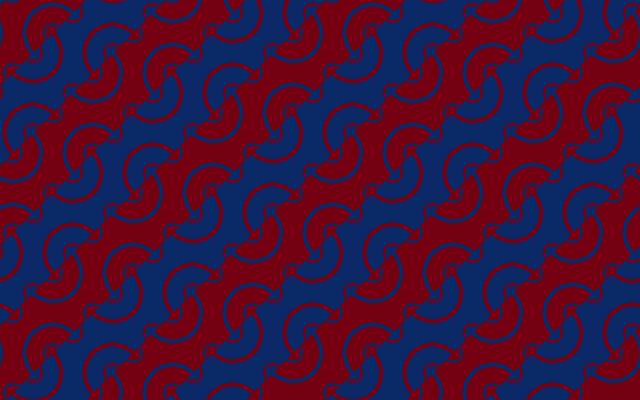
Give the GLSL for this pattern, as a Shadertoy shader.

```glsl
// Diagonal bands in two alternating colours, with half rings standing on each border.
// Space is turned 45 degrees so bands are 2 units wide; one large half ring repeats
// every 4 units and a small one every 2, each band shifted one unit from the last.

// Offset to the nearest multiple of period
float wrap(float x, float period) {
    return x - period * round(x / period);
}

// Signed distance to the large and small rings centred on a border
float ringDistance(float along, float height) {
    float large = abs(length(vec2(wrap(along, 4.0), height)) - 1.0) - 0.069;
    float small = abs(length(vec2(wrap(along, 2.0), height)) - 0.315) - 0.042;
    return min(large, small);
}

// Amount of blue inside one band: even bands are blue with red rings, odd the reverse
float bandBlue(vec2 p, float band, float pixel) {
    float along = p.x - band + 0.5;
    float height = p.y - 2.0 * band;

    // The rings on the far border are the near ones under a half turn
    float d = min(ringDistance(along, height), ringDistance(along - 2.0, 2.0 - height));
    float ring = clamp(0.5 - d / pixel, 0.0, 1.0);
    return mod(band, 2.0) < 0.5 ? 1.0 - ring : ring;
}

void mainImage(out vec4 fragColor, in vec2 fragCoord) {
    // x runs along the bands, y across them
    vec2 uv = fragCoord / iResolution.y * 10.0;
    vec2 p = vec2(uv.x + uv.y - 10.0, uv.x - uv.y + 7.875);
    float pixel = 14.142 / iResolution.y;

    // Blend the two bands that meet at the nearest border
    float border = round(p.y * 0.5);
    float side = clamp(0.5 + (p.y - 2.0 * border) / pixel, 0.0, 1.0);
    float blue = mix(bandBlue(p, border - 1.0, pixel), bandBlue(p, border, pixel), side);

    vec3 color = mix(vec3(0.46, 0.0, 0.07), vec3(0.04, 0.16, 0.40), blue);
    fragColor = vec4(color, 1.0);
}
```
